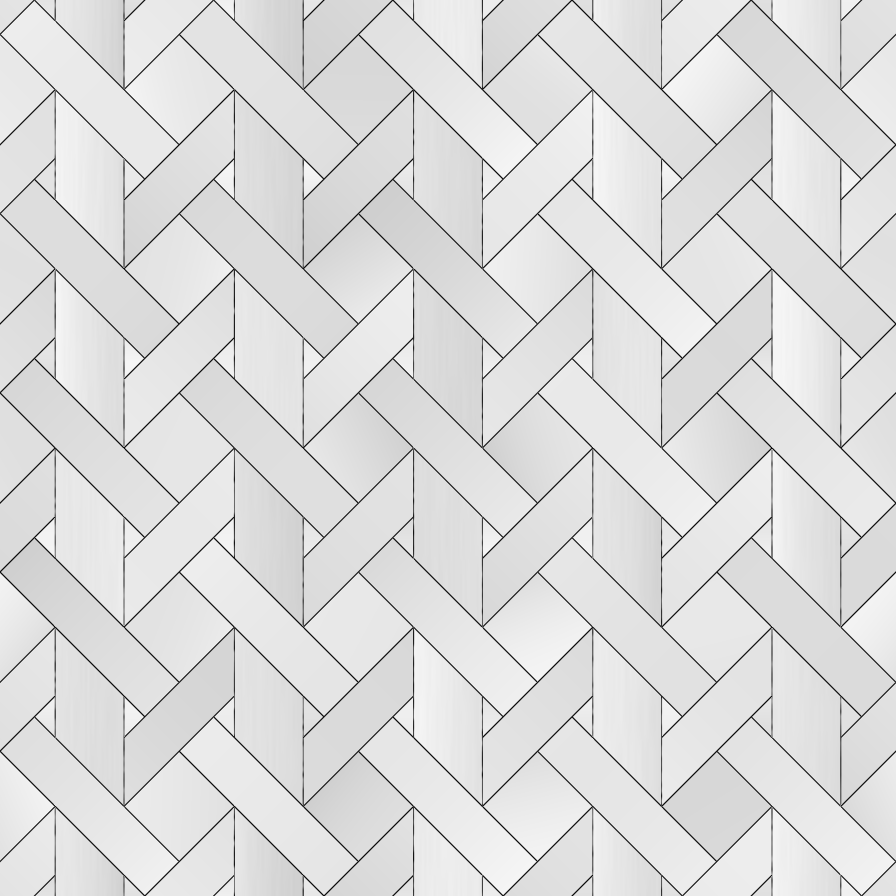
Give the GLSL for this pattern, as a WebGL 1 fragment shader.

```glsl
precision highp float;

uniform vec2 u_resolution;

const float REPEATS = 5.0;
const float BAND = 0.192;  // half width of a diagonal band, per cell

float hash(vec2 p) {
  vec3 v = fract(p.xyx * vec3(0.1031, 0.1030, 0.0973));
  v += dot(v, v.yzx + 33.33);
  return fract((v.x + v.y) * v.z);
}

float noise(vec2 p) {
  vec2 i = floor(p);
  vec2 f = fract(p);
  f = f * f * (3.0 - 2.0 * f);
  return mix(mix(hash(i), hash(i + vec2(1.0, 0.0)), f.x),
             mix(hash(i + vec2(0.0, 1.0)), hash(i + 1.0), f.x), f.y);
}

// Distances to the four interlocking pieces, each about its own centre.
float plankDistance(vec2 q) {
  return max(abs(q.x + q.y) - BAND, abs(q.x - q.y) - 1.0 + BAND) * 0.7071;
}

float risingDistance(vec2 q) {
  return max((abs(q.x - q.y) - BAND) * 0.7071, abs(q.x) - 0.5 + BAND);
}

float uprightDistance(vec2 q) {
  return max((abs(q.x + q.y) - 0.5 + BAND) * 0.7071, abs(q.x) - BAND);
}

float diamondDistance(vec2 q) {
  return (abs(q.x) + abs(q.y) - 0.5 + BAND) * 0.7071;
}

// Random base tone with a soft gradient; slope runs from -1 to 1.
float pieceTone(vec2 cell, float kind, float slope, float bias) {
  vec2 seed = mod(cell, REPEATS) + kind * vec2(17.0, 31.0) + 3.0;
  float base = mix(0.845, 0.925, hash(seed));
  float tilt = hash(seed + 71.0) * 2.0 - 1.0 + bias;
  float bow = hash(seed + 113.0) - 0.5;
  return base + 0.036 * tilt * slope + 0.03 * bow * (slope * slope - 0.4);
}

void main() {
  vec2 p = gl_FragCoord.xy / u_resolution * REPEATS;
  float pixel = REPEATS / u_resolution.y;

  // Each piece kind sits on its own shifted lattice.
  vec2 half_x = vec2(0.5, 0.0);
  vec2 plankCell = floor(p);
  vec2 risingCell = floor(p + 0.5);
  vec2 uprightCell = floor(p + half_x.yx);
  vec2 diamondCell = floor(p + half_x);
  vec2 plank = p - plankCell - 0.5;
  vec2 rising = p - risingCell;
  vec2 upright = p - uprightCell - half_x;
  vec2 diamond = p - diamondCell - half_x.yx;

  float dPlank = plankDistance(plank);
  float dRising = risingDistance(rising);
  float dUpright = uprightDistance(upright);
  float dDiamond = diamondDistance(diamond);

  // Small triangles fill whatever the other pieces leave open.
  float side = step(0.0, rising.x);
  float tone = 0.03 + pieceTone(risingCell, 5.0 + side, rising.y * 8.0, 0.0);
  if (dPlank < 0.0) {
    tone = pieceTone(plankCell, 1.0, (plank.x - plank.y) * 1.24, 0.4);
  } else if (dRising < 0.0) {
    tone = pieceTone(risingCell, 2.0, (rising.x + rising.y) * 1.25, 0.0);
  } else if (dUpright < 0.0) {
    tone = pieceTone(uprightCell, 3.0, upright.x * 5.2, -0.7);
    tone += 0.016 * (noise(p * vec2(75.0, 4.0)) - 0.5);
  } else if (dDiamond < 0.0) {
    float turn = hash(mod(diamondCell, REPEATS) + 41.0) * 6.2832;
    float slope = dot(diamond, vec2(cos(turn), sin(turn))) * 3.6;
    tone = pieceTone(diamondCell, 4.0, slope, 0.5);
  }
  tone = clamp(tone, 0.77, 0.96);

  // Diagonal joints are crisp; upright joints are slightly worn.
  float joint = min(min(abs(dPlank), abs(dRising)),
                    min(abs(dUpright), abs(dDiamond)));
  float nearUpright = step(abs(abs(upright.x) - BAND), joint + 0.0005);
  float wear = nearUpright * noise(p * vec2(9.0, 34.0));
  float halfWidth = 0.0033 - 0.0012 * wear;
  float ink = clamp((halfWidth - joint) / pixel + 0.5, 0.0, 1.0);
  ink *= 1.0 - 0.35 * wear;

  gl_FragColor = vec4(vec3(mix(tone, 0.05, ink)), 1.0);
}
```
